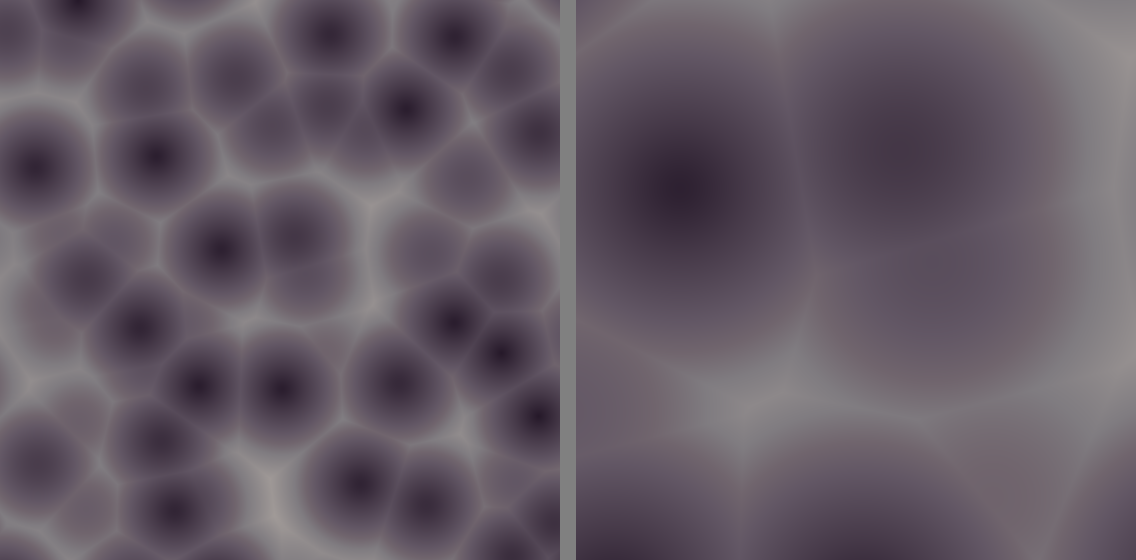
Left, the full canvas; right, a detail of the centre.
Give the GLSL for this pattern, as a WebGL 2 fragment shader.

```glsl
#version 300 es
precision highp float;
// Soft dusky cells: a flat slice through 3D cellular noise, tinted from plum to warm grey.

#define CELLS 6.1      // lattice cells across the canvas
#define SLICE 3.37     // depth of the slice
#define JITTER 1.0     // irregularity of the seed points
#define SEED 17.0      // shifts the arrangement
#define PLUM vec3(0.145, 0.095, 0.160)
#define PURPLE vec3(0.275, 0.225, 0.285)
#define VIOLET vec3(0.385, 0.340, 0.395)
#define MAUVE vec3(0.440, 0.395, 0.428)
#define GREY vec3(0.500, 0.485, 0.503)
#define PALE vec3(0.630, 0.605, 0.595)

uniform vec2 u_resolution;
out vec4 fragColor;

// Sine hash: one random point in the unit cube per lattice cell
vec3 hash3(vec3 cell) {
    vec3 k = vec3(dot(cell, vec3(127.1, 311.7, 74.7)),
                  dot(cell, vec3(269.5, 183.3, 246.1)),
                  dot(cell, vec3(113.5, 271.9, 124.6)));
    return fract(sin(k) * 43758.5453);
}

// Distance to the nearest seed point in 3D
float nearestSeed(vec3 p) {
    vec3 cell = floor(p);
    vec3 local = p - cell;
    float nearestSq = 8.0;
    for (int z = -1; z <= 1; z++)
    for (int y = -1; y <= 1; y++)
    for (int x = -1; x <= 1; x++) {
        vec3 offset = vec3(x, y, z);
        vec3 jitter = mix(vec3(0.5), hash3(cell + offset + SEED), JITTER);
        vec3 toSeed = offset + jitter - local;
        nearestSq = min(nearestSq, dot(toSeed, toSeed));
    }
    return sqrt(nearestSq);
}

// Position of t between two ramp stops, limited to 0..1
float between(float start, float end, float t) {
    return clamp((t - start) / (end - start), 0.0, 1.0);
}

// Colour ramp from the cell cores to the ridges
vec3 ramp(float t) {
    vec3 color = mix(PLUM, PURPLE, between(0.0, 0.25, t));
    color = mix(color, VIOLET, between(0.25, 0.49, t));
    color = mix(color, MAUVE, between(0.49, 0.60, t));
    color = mix(color, GREY, between(0.60, 0.72, t));
    return mix(color, PALE, between(0.72, 1.0, t));
}

void main() {
    vec2 uv = gl_FragCoord.xy / u_resolution;
    float dist = nearestSeed(vec3(uv * CELLS, SLICE));
    fragColor = vec4(ramp(dist), 1.0);
}
```
